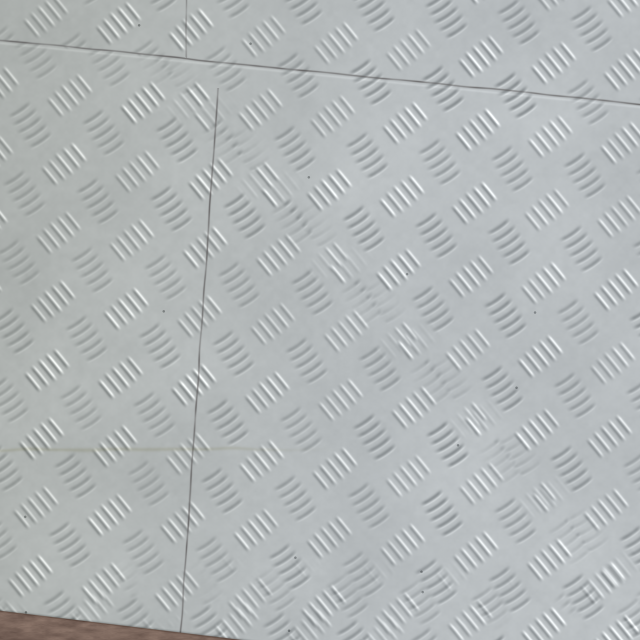
Give the GLSL for this texture, as a WebGL 2 fragment shader.

```glsl
#version 300 es
precision highp float;
// Worn checker plate: two skewed lattices of five-bar treads, meeting at a
// diagonal cut. Each lattice alternates shiny and dull bar groups; seams,
// stains, grain and a brown strip of ground are laid over the metal.

uniform vec2 u_resolution;
out vec4 fragColor;

float hash(vec2 p) {
  return fract(sin(dot(p, vec2(127.1, 311.7))) * 43758.5453);
}

float noise(vec2 p) {
  vec2 i = floor(p), f = fract(p);
  f = f * f * (3.0 - 2.0 * f);
  return mix(mix(hash(i), hash(i + vec2(1, 0)), f.x),
             mix(hash(i + vec2(0, 1)), hash(i + vec2(1, 1)), f.x), f.y);
}

float fbm(vec2 p) {
  float sum = 0.0, gain = 0.5;
  for (int i = 0; i < 4; i++) {
    sum += gain * noise(p);
    p = p * 2.03 + 7.1;
    gain *= 0.5;
  }
  return sum;
}

// Soft ridge of the given half width
float ridge(float d, float width) {
  return exp(-d * d / (width * width));
}

// Five lens-shaped bars: x = offset across the nearest bar, y = its taper, z = its index
vec3 bars(vec2 q, vec2 along, float halfLength, float bend) {
  float u = dot(q, along);
  float v = dot(q, vec2(-along.y, along.x)) + bend * u * u;
  float k = clamp(round(v / 0.0144), -2.0, 2.0);
  float reach = halfLength * (1.0 - 0.03 * k * k);
  float taper = smoothstep(1.0, 0.45, abs(u) / reach);
  return vec3(v - k * 0.0144, taper, k);
}

// Brightness added by one lattice of alternating tread groups
float treads(vec2 p, vec2 origin, mat2 basis) {
  vec2 cell = inverse(basis) * (p - origin);

  // Shiny groups: white glint beside a grey shadow
  vec2 id = round(cell);
  vec3 b = bars(basis * (cell - id), normalize(vec2(-0.63, -0.77)), 0.0245, 0.8);
  float wear = 0.75 + 0.45 * hash(id + origin);
  float barWear = 0.75 + 0.4 * hash(id * 5.0 + b.z);
  float tone = b.y * wear * (0.24 * barWear * ridge(b.x - 0.0013, 0.0021)
                           - 0.17 * ridge(b.x + 0.0030, 0.0025));

  // Dull groups: grey curved bars with a thin pale lower edge
  id = floor(cell);
  b = bars(basis * (cell - id - 0.5), normalize(vec2(0.83, -0.56)), 0.0265, 5.0);
  wear = mix(0.65, 1.0, smoothstep(0.1, 0.65, p.x)) * (0.75 + 0.45 * hash(id + 9.3));
  tone += b.y * wear * (0.08 * ridge(b.x - 0.0038, 0.0018)
                      - 0.17 * ridge(b.x + 0.0006, 0.0032));
  return tone;
}

void main() {
  vec2 p = gl_FragCoord.xy / u_resolution;
  p.y = 1.0 - p.y;
  float blotch = fbm(p * 7.0) - 0.47;

  // Metal sheet, cooler and lighter to the right
  vec3 color = mix(vec3(0.685, 0.702, 0.692), vec3(0.725, 0.745, 0.755),
                   smoothstep(0.0, 0.8, p.x + 0.15 * p.y));
  color += 0.07 * blotch + 0.035 * (fbm(p * 95.0) - 0.47);

  // Tread lattices on either side of the diagonal cut
  float lower = treads(p, vec2(0.3125, 0.494),
                       mat2(0.1146, 0.0117, -0.0088, 0.1073));
  float upper = treads(p, vec2(0.742, 0.317),
                       mat2(0.1133, 0.0104, -0.0052, 0.1146));
  float topSeam = p.y - 0.0625 - 0.1 * p.x;
  float cut = dot(p - vec2(0.416, 0.289), normalize(vec2(0.91, -0.81)));
  float side = max(smoothstep(-0.004, 0.004, cut), smoothstep(0.002, -0.002, topSeam));
  float scuff = 0.85 + 0.5 * blotch;
  color += mix(lower, upper, side) * scuff * vec3(1.0, 0.99, 0.98);

  // Faint second imprint along the cut and the bottom edge
  float ghost = 0.35 * ridge(cut, 0.03) * step(0.0, topSeam)
              + 0.5 * smoothstep(0.86, 0.95, p.y) * smoothstep(0.35, 0.6, noise(p * 12.0));
  color += ghost * mix(upper, lower, side);

  // Sheet seams, broken by dirt
  float wobble = 0.002 * (noise(p * 22.0) - 0.5);
  float dirt = 0.45 + 0.55 * noise(p * 55.0);
  float seam = 0.8 * ridge(topSeam + wobble, 0.0015);
  float lowSeam = p.x - 0.341 + 0.0692 * (p.y - 0.137);
  seam = max(seam, 0.8 * ridge(lowSeam + wobble, 0.0015) * step(0.137, p.y));
  seam = max(seam, 0.5 * ridge(p.x - 0.291 + wobble, 0.0014) * step(topSeam, 0.0));
  color = mix(color, vec3(0.36, 0.35, 0.35), seam * dirt);
  color += 0.05 * ridge(topSeam - 0.005, 0.002);

  // Yellowish stain line and scattered specks
  float stain = ridge(p.y - 0.703 + 3.0 * wobble, 0.003) * smoothstep(0.55, 0.3, p.x);
  color -= stain * vec3(0.04, 0.045, 0.075);
  vec2 speckCell = floor(p * 34.0);
  vec2 speckAt = 0.3 + 0.4 * vec2(hash(speckCell), hash(speckCell + 4.7));
  float speck = smoothstep(0.10, 0.03, length(fract(p * 34.0) - speckAt));
  color -= 0.22 * speck * step(0.988, hash(speckCell + 2.2));

  // Brown ground past the lower left edge of the sheet
  float ground = p.y - 0.954 - 0.121 * p.x;
  vec3 brown = mix(vec3(0.36, 0.29, 0.26), vec3(0.60, 0.51, 0.46),
                   fbm(p * vec2(45.0, 130.0)));
  color = mix(color, brown, smoothstep(-0.001, 0.0015, ground));
  color -= 0.12 * ridge(ground, 0.002);

  fragColor = vec4(clamp(color, 0.0, 1.0), 1.0);
}
```
